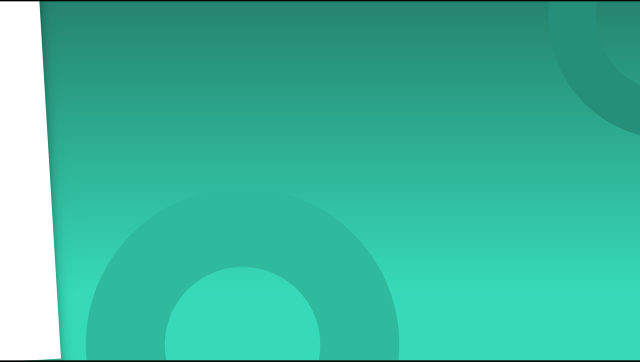
Reproduce this background procedurally as a Shadertoy shader.

```glsl
// Soft coverage of a signed distance, about one pixel wide
float coverage(float dist) {
    float pixel = 1.0 / iResolution.y;
    return 1.0 - smoothstep(-0.7 * pixel, 0.7 * pixel, dist);
}

float ringDistance(vec2 p, vec2 center, float outer, float inner) {
    float middle = 0.5 * (outer + inner);
    return abs(length(p - center) - middle) - 0.5 * (outer - inner);
}

void mainImage(out vec4 fragColor, in vec2 fragCoord) {
    vec2 p = fragCoord / iResolution.y;

    // Vertical gradient, flat near the bottom
    float depth = clamp((1.0 - p.y) / 0.81, 0.0, 1.0);
    vec3 color = mix(vec3(0.145, 0.515, 0.435), vec3(0.215, 0.855, 0.72), depth);

    // Flat rings
    float lowerRing = ringDistance(p, vec2(0.670, 0.048), 0.433, 0.2145);
    color = mix(color, vec3(0.19, 0.73, 0.615), coverage(lowerRing));
    float upperRing = ringDistance(p, vec2(1.853, 0.954), 0.338, 0.207);
    color = mix(color, vec3(0.15, 0.56, 0.473), coverage(upperRing));

    // Tilted white panel with a narrow shadow
    vec2 fromCorner = p - vec2(0.1685, 0.0095);
    vec2 across = normalize(vec2(1.0, 0.0605));
    vec2 up = vec2(-across.y, across.x);
    float panel = max(dot(fromCorner, across), -dot(fromCorner, up));
    color *= 1.0 - 0.22 * exp(-max(panel, 0.0) / 0.012);
    color = mix(color, vec3(1.0), coverage(panel));

    // Thin black bars at the top and bottom
    float bars = max(coverage(p.y - 0.0045), coverage(0.9963 - p.y));
    color = mix(color, vec3(0.0), bars);

    fragColor = vec4(color, 1.0);
}
```
